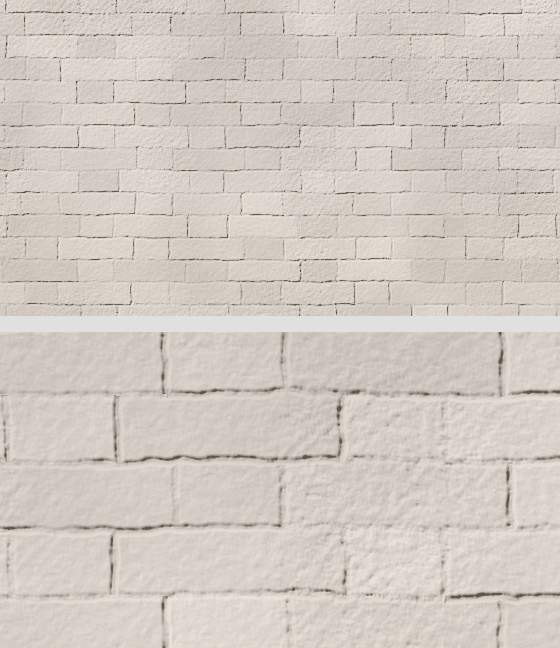
Top, the full canvas; bottom, a detail of the centre.
Reproduce this texture procedurally as a WebGL 2 fragment shader.

```glsl
#version 300 es
precision highp float;
// Painted brick wall in Flemish bond: long and short bricks alternate in each
// course, and courses shift by half a period. A height field of grooves and
// grain is lit from the upper left, with shadow only where joints stay open.
uniform vec2 u_resolution;
out vec4 outColor;

#define COURSE 0.0709      // course height, in canvas heights
#define PERIOD 0.349       // one long plus one short brick
#define LONG_SHARE 0.66    // part of the period taken by the long brick
#define BOND_ORIGIN vec2(0.193, 0.035)
#define JOINT_JITTER 0.05
#define JOINT_HALF 0.0062
#define GRAIN 1.8
#define RELIEF 0.30
#define PAINT vec3(0.833, 0.806, 0.774)
#define SHADE vec3(0.57, 0.545, 0.49)
#define CREVICE vec3(0.34, 0.325, 0.26)

float hash(vec2 p) {
    return fract(sin(dot(p, vec2(127.1, 311.7))) * 43758.5453);
}

float noise(vec2 p) {
    vec2 i = floor(p), f = fract(p);
    f = f * f * (3.0 - 2.0 * f);
    return mix(mix(hash(i), hash(i + vec2(1, 0)), f.x),
               mix(hash(i + vec2(0, 1)), hash(i + vec2(1, 1)), f.x), f.y);
}

float fbm(vec2 p) {
    float sum = 0.0, amp = 0.55;
    for (int i = 0; i < 3; i++) {
        sum += amp * noise(p);
        p = mat2(0.8, 0.6, -0.6, 0.8) * p * 2.03 + 17.3;
        amp *= 0.5;
    }
    return sum;
}

float jitter(float joint, float row) {
    return JOINT_JITTER * (hash(vec2(joint, row)) - 0.5);
}

// Distances to the nearest vertical and horizontal joint; cell names the brick
vec2 bond(vec2 p, out vec2 cell) {
    float v = (p.y - BOND_ORIGIN.y) / COURSE;
    float row = floor(v);
    float u = (p.x - BOND_ORIGIN.x) / PERIOD - 0.5 * mod(row, 2.0);
    float id = floor(u);
    vec3 joints = vec3(jitter(id, row), LONG_SHARE + jitter(id + 0.5, row),
                       1.0 + jitter(id + 1.0, row));
    vec3 gap = abs(u - id - joints);
    cell = vec2(2.0 * id + dot(step(joints, vec3(u - id)), vec3(1)), row);
    return vec2(min(gap.x, min(gap.y, gap.z)) * PERIOD,
                abs(v - floor(v + 0.5)) * COURSE);
}

// Uneven hand-laid edges
vec2 warp(vec2 p) {
    vec2 slow = vec2(noise(p * 10.0), noise(p * 10.0 + 41.0)) - 0.5;
    vec2 fine = vec2(noise(p * 60.0), noise(p * 60.0 + 23.0)) - 0.5;
    return p + 0.007 * slow + 0.004 * fine;
}

float surface(vec2 p, out float groove) {
    vec2 cell, above;
    vec2 q = warp(p);
    vec2 dist = bond(q, cell);
    float line = floor((q.y - BOND_ORIGIN.y) / COURSE + 0.5);
    bond(vec2(q.x, BOND_ORIGIN.y + (line + 0.5) * COURSE), above);

    // Paint fills joints unevenly; the underside of some bricks stays open
    vec2 openness = vec2(noise(vec2(q.x * 13.0, cell.y * 3.7 + 5.0)),
                         mix(noise(vec2(q.x * 11.0, line * 7.3)), hash(above + 7.0), 0.55));
    openness += 0.3 * (noise(p * 55.0 + 3.0) - 0.5);
    vec2 depth = vec2(0.5, 0.42) + 0.85 * smoothstep(0.35, 0.75, openness);
    vec2 walls = depth * (1.0 - smoothstep(0.0012, JOINT_HALF, dist));
    groove = max(walls.x, walls.y);

    // Grain is coarser toward the top and in worn patches
    float wear = 0.65 + 0.4 * smoothstep(0.45, 1.0, p.y)
               + 0.5 * smoothstep(0.5, 0.8, noise(p * 4.0 + 9.0));
    float grain = fbm(p * 120.0) * wear + 0.55 * fbm(p * 26.0);
    float pits = smoothstep(0.8, 0.95, noise(p * 95.0 + 60.0)) * wear;
    return GRAIN * grain - groove - 0.35 * pits;
}

void main() {
    vec2 p = gl_FragCoord.xy / u_resolution.y;
    vec2 toLight = normalize(vec2(-0.6, 0.8));
    float groove, unused;
    float here = surface(p, groove);
    float relief = here - surface(p + toLight * 0.0022, unused);
    float blocked = surface(p + toLight * 0.0042, unused) - here;

    // Paint tone: per brick, plus soft stains and a warmer foot
    vec2 cell;
    bond(warp(p), cell);
    float tone = 0.04 * (hash(cell + 31.0) - 0.5) + 0.08 * (fbm(p * 5.0) - 0.48);
    vec3 color = PAINT + tone - 0.035 * groove;
    color += mix(vec3(0.006, 0.0, -0.003), vec3(-0.003, 0.0, 0.003), smoothstep(0.0, 0.7, p.y));

    // Sunlit edges, soft shade, then open crevices, kept to joints and pits
    color *= 1.0 + RELIEF * clamp(relief * mix(0.55, 1.0, smoothstep(0.0, 0.3, groove)), -0.6, 0.2);
    float open = mix(0.35, 1.0, smoothstep(0.05, 0.4, groove));
    color = mix(color, SHADE, 0.75 * open * smoothstep(0.45, 0.95, blocked));
    color = mix(color, CREVICE, 0.9 * open * smoothstep(0.8, 1.2, blocked));
    outColor = vec4(color, 1.0);
}
```
